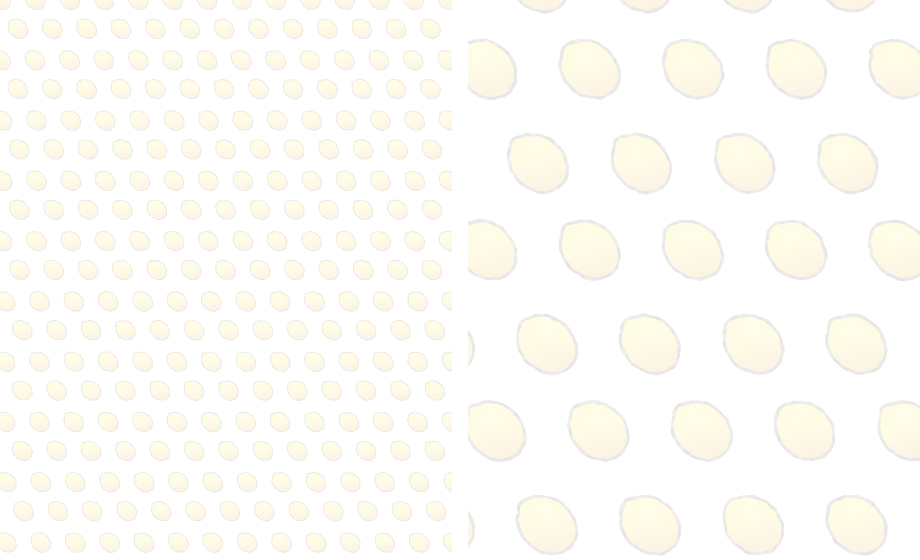
Left: the whole. Right: its middle third, enlarged.
Reproduce this pattern procedurally as a Shadertoy shader.

```glsl
// Layout, in units of the column pitch
const float COLUMNS = 13.145;      // pitches across the canvas width
const float PAIR_HEIGHT = 1.7532;  // one even row plus one odd row
const float ODD_DROP = 0.84;       // odd row below its even row
const float ROW_MARGIN = 0.45;
const float START_X = 0.02;
const float DRIFT = 0.0424;        // sideways slip between bands of rows

// Seed shape
const vec2 RADII = vec2(0.309, 0.254);
const float TILT = 2.40;
const float TIP_OFFSET = 0.265;
const float TIP_RADIUS = 0.062;
const float TIP_BLEND = 0.05;
const float LINE_WIDTH = 0.030;
const float EDGE_WOBBLE = 0.016;
const float WOBBLE_SCALE = 17.0;

// Colours
const vec3 PAPER = vec3(1.0);
const vec3 CREAM = vec3(1.0, 0.988, 0.902);
const vec3 PEACH = vec3(0.988, 0.953, 0.898);
const vec3 GLOSS = vec3(1.0, 0.996, 0.95);
const vec3 OUTLINE = vec3(0.895, 0.895, 0.905);

float hash(vec2 p) {
    return fract(sin(dot(p, vec2(12.9898, 78.233))) * 43758.5453);
}

float noise(vec2 p) {
    vec2 i = floor(p), f = fract(p);
    f = f * f * (3.0 - 2.0 * f);
    return mix(mix(hash(i), hash(i + vec2(1, 0)), f.x),
               mix(hash(i + vec2(0, 1)), hash(i + vec2(1, 1)), f.x), f.y);
}

float ellipseDistance(vec2 p, vec2 radii) {
    float k1 = length(p / radii);
    float k2 = length(p / (radii * radii));
    return k1 * (k1 - 1.0) / max(k2, 1e-4);
}

float smoothMin(float a, float b, float k) {
    float h = max(k - abs(a - b), 0.0) / k;
    return min(a, b) - 0.25 * h * h * k;
}

// Tilted oval with a small blunt tip at the upper left
float seedDistance(vec2 p) {
    float c = cos(TILT), s = sin(TILT);
    vec2 q = vec2(c * p.x + s * p.y, c * p.y - s * p.x);
    float body = ellipseDistance(q, RADII);
    float tip = length(q - vec2(TIP_OFFSET, 0.0)) - TIP_RADIUS;
    return smoothMin(body, tip, TIP_BLEND);
}

void mainImage(out vec4 fragColor, in vec2 fragCoord) {
    float pixel = COLUMNS / iResolution.x;
    vec2 pos = vec2(fragCoord.x, iResolution.y - fragCoord.y) * pixel;

    // Staggered rows, slipping sideways in bands
    float y = pos.y + ROW_MARGIN;
    float pair = floor(y / PAIR_HEIGHT);
    y -= pair * PAIR_HEIGHT;
    float odd = step(ROW_MARGIN + 0.5 * ODD_DROP, y);
    float slip = step(2.0, pair) + 2.0 * step(5.0, pair) + step(8.0, pair);
    float x = pos.x - START_X - DRIFT * slip - 0.5 * odd;
    float column = floor(x + 0.5);
    vec2 p = vec2(x - column, ROW_MARGIN + odd * ODD_DROP - y);

    // Ragged edge, different on every seed
    vec2 seed = vec2(column, 2.0 * pair + odd) * 7.0 + 31.0;
    float rough = noise(p * WOBBLE_SCALE + seed);
    float d = seedDistance(p) + EDGE_WOBBLE * (rough - 0.5);

    // Soft fill with a faint gloss
    vec3 fill = mix(CREAM, PEACH, smoothstep(0.12, -0.32, p.y - 0.25 * p.x));
    float gloss = smoothstep(0.16, 0.0, length(p - vec2(-0.03, 0.13)));
    fill = mix(fill, GLOSS, 0.5 * gloss * noise(p * 12.0 - seed));

    // Thin, uneven outline
    float inside = smoothstep(0.5, -0.5, d / pixel);
    float line = smoothstep(0.5, -0.5, (abs(d) - 0.5 * LINE_WIDTH) / pixel);
    float strength = mix(0.45, 1.0, noise(p * 24.0 + seed.yx));

    vec3 color = mix(PAPER, fill, inside);
    color = mix(color, OUTLINE, line * strength);
    fragColor = vec4(color, 1.0);
}
```
